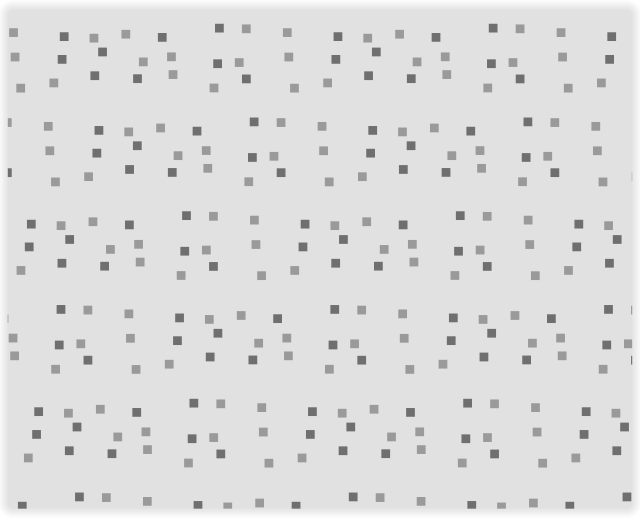
Reproduce this pattern procedurally as a WebGL 1 fragment shader.

```glsl
precision highp float;
// Small light and dark grey squares scattered in horizontal bands over a pale
// rounded panel with a soft shadow. Each band repeats one motif of 7 x 3
// jittered cells, slid sideways by a random amount.

uniform vec2 u_resolution;

float hash(vec2 p) {
  vec3 q = fract(vec3(p.xyx) * 0.1031);
  q += dot(q, q.yzx + 33.33);
  return fract((q.x + q.y) * q.z);
}

float roundedBox(vec2 p, vec2 halfSize, float radius) {
  vec2 d = abs(p) - halfSize + radius;
  return length(max(d, 0.0)) + min(max(d.x, d.y), 0.0) - radius;
}

void main() {
  // One unit is a hundredth of the canvas height
  float pixel = 100.0 / u_resolution.y;
  vec2 p = gl_FragCoord.xy * pixel;
  vec2 canvas = u_resolution * pixel;

  // Bands run downwards from the top edge of the panel
  float depth = canvas.y - 1.8 - p.y;
  float band = floor(depth / 18.1);
  float slide = 52.85 * hash(vec2(band + 3.0, 17.0));

  // Cells of the motif: seven columns, three rows and a gap between bands
  vec2 cellSize = vec2(7.55, 4.83);
  vec2 grid = vec2(p.x + slide, depth - band * 18.1 - 1.93) / cellSize;
  vec2 cell = floor(grid);
  cell.x = mod(cell.x, 7.0);
  vec2 jitter = vec2(hash(cell + 5.0), hash(cell + 41.0)) - 0.5;
  vec2 offset = (fract(grid) - 0.5) * cellSize - jitter * vec2(5.1, 2.9);

  // Square with edges smoothed over one pixel
  vec2 cover = clamp(0.5 + (0.845 - abs(offset)) / pixel, 0.0, 1.0);
  float inRows = step(0.0, cell.y) * step(cell.y, 2.0);
  float square = cover.x * cover.y * inRows;

  // Nine of the 21 squares are dark, spread evenly over the motif
  float order = mod((cell.x * 3.0 + cell.y) * 5.0, 21.0);
  float ink = order < 8.5 ? 0.435 : 0.605;
  float panel = mix(0.882, ink, square);

  // Rounded panel over its shadow on white
  float edge = roundedBox(p - canvas * 0.5, canvas * 0.5 - vec2(1.5, 1.8), 1.1);
  float shadow = mix(0.90, 1.0, smoothstep(-0.2, 2.2, edge));
  float shade = mix(panel, shadow, clamp(0.5 + edge / pixel, 0.0, 1.0));
  gl_FragColor = vec4(vec3(shade), 1.0);
}
```
